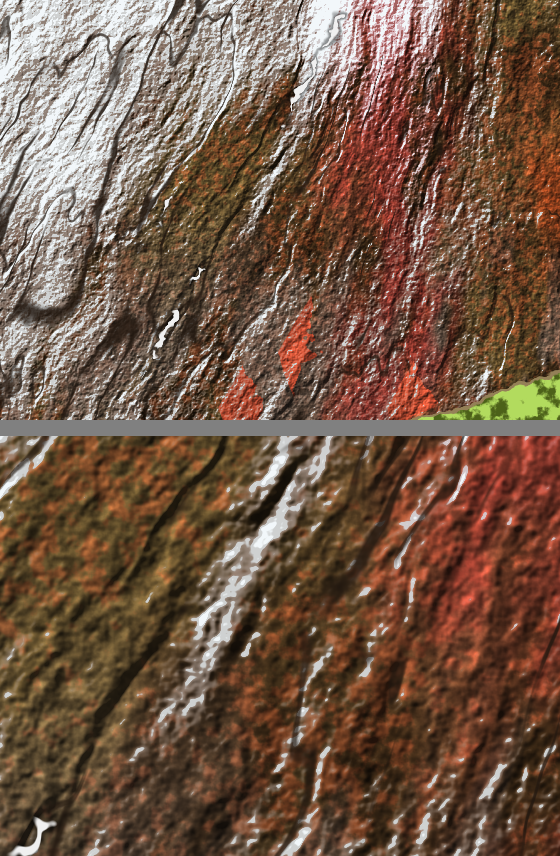
Top, the full canvas; bottom, a detail of the centre.
Write a WebGL 1 fragment shader that draws this texture.

```glsl
precision highp float;
uniform vec2 u_resolution;

float hash(vec2 p) {
  vec3 q = fract(p.xyx * 0.1031);
  q += dot(q, q.yzx + 33.33);
  return fract((q.x + q.y) * q.z);
}

float noise(vec2 p) {
  vec2 i = floor(p), f = fract(p);
  f = f * f * (3.0 - 2.0 * f);
  return mix(mix(hash(i), hash(i + vec2(1, 0)), f.x),
             mix(hash(i + vec2(0, 1)), hash(i + vec2(1, 1)), f.x), f.y);
}

float fbm(vec2 p) {
  float sum = 0.0, amp = 0.53;
  for (int i = 0; i < 4; i++) {
    sum += amp * noise(p);
    p = mat2(0.96, 0.28, -0.28, 0.96) * p * 2.03 + 17.3;
    amp *= 0.5;
  }
  return sum;
}

float bump(float x, float center, float width) {
  float d = (x - center) / width;
  return exp(-d * d);
}

// Sheared, warped coordinates: x runs across the bark fibres, y along them
vec2 grainCoords(vec2 p) {
  vec2 warp = vec2(fbm(p * 4.0), fbm(p * 4.0 + 7.7)) - 0.5;
  float lean = 0.42 - 0.3 * smoothstep(0.65, 1.3, p.x);
  return vec2(p.x - lean * p.y, p.y) + 0.1 * warp;
}

// Raised bark plates are the areas above 0.5
float plateField(vec2 g) {
  return fbm(g * vec2(7.0, 2.8) + 3.1);
}

// Long folds, plates with steep rims, and small wet bumps
float barkHeight(vec2 p) {
  vec2 g = grainCoords(p);
  float h = 0.022 * fbm(g * vec2(18.0, 4.0)) + 0.008 * smoothstep(0.47, 0.53, plateField(g));
  h += 0.0055 * noise(g * vec2(75.0, 50.0));
  return h + 0.0036 * noise(p * 135.0) + 0.0018 * noise(p * 250.0);
}

// How much bright sky each region of the bark reflects
float skySheen(vec2 p, vec2 g) {
  float ragged = 0.35 * (fbm(g * vec2(24.0, 4.0)) - 0.5);
  float sheen = 0.24 + 0.6 * smoothstep(-0.12, 0.2, p.y - 0.42 - 0.5 * p.x + ragged);
  sheen += 0.18 * (1.0 - smoothstep(0.2, 0.42, p.x));
  sheen -= 0.55 * bump(p.x, 0.52 + 0.3 * (p.y - 0.6), 0.12) * bump(p.y + ragged, 0.6, 0.2);
  sheen += 0.7 * bump(g.x, 0.42, 0.035) * smoothstep(0.4, 0.6, p.y + ragged);
  sheen += 0.35 * bump(p.x, 0.9, 0.12) * smoothstep(0.65, 0.95, p.y + ragged);
  sheen -= 0.25 * smoothstep(1.1, 1.25, p.x);
  sheen += 0.7 * (fbm(g * vec2(9.0, 4.0) + 41.0) - 0.5);
  return sheen + 0.6 * (fbm(g * vec2(32.0, 6.0) + 11.0) - 0.5);
}

vec3 barkColor(vec2 p, vec2 g) {
  float patches = fbm(g * vec2(9.0, 5.0) + 9.0);
  float grit = fbm(p * 95.0);
  vec3 col = mix(vec3(0.25, 0.17, 0.09), vec3(0.41, 0.33, 0.18), smoothstep(0.3, 0.65, patches));
  float rust = smoothstep(0.45, 0.6, 0.55 * grit + 0.45 * fbm(g * vec2(7.0, 4.0) + 23.0));
  col = mix(col, vec3(0.5, 0.24, 0.13), 0.6 * rust);
  float mauve = max(1.0 - smoothstep(0.15, 0.45, p.x), 1.0 - smoothstep(0.15, 0.6, p.y));
  col = mix(col, vec3(0.46, 0.39, 0.35), 0.7 * mauve * smoothstep(0.38, 0.55, fbm(g * vec2(14.0, 4.0) + 5.0)));
  float red = bump(p.x + 0.4 * (patches - 0.5), 0.94, 0.13) * smoothstep(0.3, 0.5, patches + 0.08);
  col = mix(col, vec3(0.57, 0.2, 0.17), 0.85 * red);
  float ember = smoothstep(1.24, 1.33, p.x + 0.2 * (patches - 0.5)) * bump(p.y, 0.53, 0.17);
  col = mix(col, vec3(0.6, 0.24, 0.1), 0.8 * ember);
  return col * (0.5 + 1.0 * grit);
}

void main() {
  vec2 p = gl_FragCoord.xy / u_resolution.y;
  vec2 g = grainCoords(p);
  float wobble = fbm(p * 22.0) - 0.5;

  // Slope toward the sky at the upper left
  float h = barkHeight(p);
  vec2 slope = vec2(barkHeight(p + vec2(0.0015, 0.0)), barkHeight(p + vec2(0.0, 0.0015))) - h;
  float facing = dot(slope / 0.0015, vec2(0.65, -0.76));
  vec3 col = barkColor(p, g);

  // Exposed coral wood where flakes have broken off
  for (int i = 0; i < 3; i++) {
    float k = float(i);
    vec2 v = p - vec2(0.57 + 0.14 * k + 0.06 * k * (k - 1.0), 0.03 + 0.13 * mod(k, 2.0));
    v.x += 0.05 * wobble - 0.15 * v.y;
    float kite = abs(v.x) / 0.05 + max(v.y, 0.0) / 0.12 + max(-v.y, 0.0) / 0.1;
    vec3 coral = vec3(0.8, 0.32, 0.21) * (0.8 + 0.4 * fbm(g * vec2(60.0, 12.0)));
    col = mix(col, coral, 1.0 - smoothstep(0.94, 1.0, kite + 0.8 * wobble));
  }
  col *= clamp(0.95 + 0.7 * facing, 0.3, 1.5);

  // Thin dark cracks, densest on the left, and shadowed plate rims
  float seam = abs(noise(g * vec2(24.0, 2.4) + 2.0) - 0.5);
  float crack = 1.0 - smoothstep(0.01, 0.06, seam + 0.08 * wobble);
  crack *= smoothstep(0.42, 0.55, fbm(g * vec2(9.0, 4.0) + 60.0) + 0.2 - 0.35 * p.x);
  float rim = 1.0 - smoothstep(0.004, 0.016, abs(plateField(g) - 0.475));
  rim *= smoothstep(0.4, 0.5, fbm(p * 9.0 + 30.0));

  // Soft haze and sharp wet glints
  float sheen = skySheen(p, g);
  float pink = bump(p.x, 0.92, 0.13) * smoothstep(0.4, 0.7, p.y);
  vec3 hazeColor = mix(vec3(0.61, 0.55, 0.51), vec3(0.72, 0.42, 0.42), pink);
  vec3 glintColor = mix(vec3(0.81, 0.82, 0.82), vec3(0.86, 0.72, 0.74), pink);
  float wet = facing + 1.15 * sheen;
  col = mix(col, hazeColor, 0.9 * smoothstep(0.2, 0.7, sheen + 0.5 * facing));
  col = mix(col, glintColor, smoothstep(0.8, 0.98, wet));
  col = mix(col, vec3(0.95, 0.97, 0.98), smoothstep(1.25, 1.45, wet));
  col = mix(col, vec3(0.13, 0.09, 0.06), 0.85 * max(crack, 0.8 * rim));

  // Tapered rivulets of standing water
  for (int i = 0; i < 3; i++) {
    float k = float(i);
    vec2 axis = vec2(0.14, 0.26) * (1.0 - 0.5 * mod(k, 2.0));
    vec2 fromFoot = p - vec2(0.34 - 0.01 * k + 0.175 * k * (k - 1.0), 0.1 + 0.3 * k);
    float along = clamp(dot(fromFoot, axis) / dot(axis, axis), 0.0, 1.0);
    float stream = length(fromFoot - axis * along + vec2(0.07 * wobble, 0.0));
    float width = 0.016 * noise(vec2(along * 9.0, 4.0 + k)) * (0.3 + along * (1.2 - along)) - 0.001;
    col *= 0.55 + 0.45 * smoothstep(width, width + 0.012, stream);
    col = mix(col, vec3(0.94), 1.0 - smoothstep(width - 0.0015, width + 0.0015, stream));
  }

  // Moss in the lower right corner behind a pale rim
  float mossDepth = 0.36 * (p.x - 1.02) - p.y + 0.04 * wobble;
  vec3 moss = mix(vec3(0.3, 0.38, 0.1), vec3(0.7, 0.86, 0.37), smoothstep(0.3, 0.5, fbm(p * 45.0)));
  col = mix(col, vec3(0.58, 0.5, 0.34), smoothstep(-0.008, -0.005, mossDepth));
  col = mix(col, moss, smoothstep(0.0, 0.003, mossDepth));

  gl_FragColor = vec4(clamp(col, 0.0, 1.0), 1.0);
}
```
